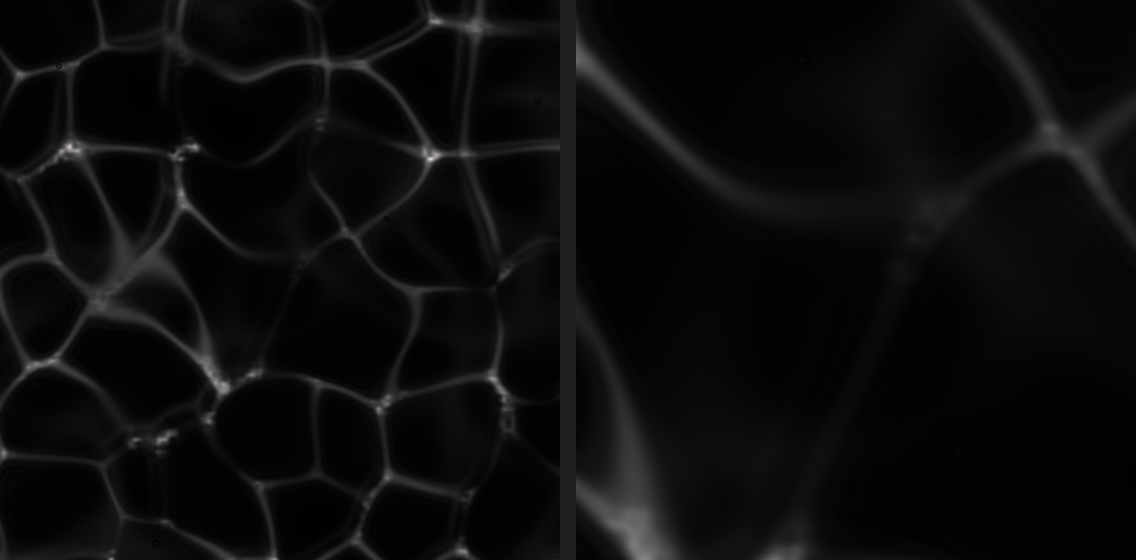
Left: the whole. Right: its middle third, enlarged.
Reproduce this texture procedurally as a WebGL 2 fragment shader.

```glsl
#version 300 es
precision highp float;

uniform vec2 u_resolution;
out vec4 fragColor;

const float CELLS = 5.6;
const float SOFTNESS = 6.6;

vec2 hash2(vec2 p) {
    vec3 q = fract(p.xyx * vec3(0.1031, 0.1030, 0.0973));
    q += dot(q, q.yzx + 33.33);
    return fract((q.xx + q.yz) * q.zy);
}

float noise(vec2 p) {
    vec2 i = floor(p);
    vec2 f = fract(p);
    f = f * f * (3.0 - 2.0 * f);
    float low = mix(hash2(i).x, hash2(i + vec2(1, 0)).x, f.x);
    float high = mix(hash2(i + vec2(0, 1)).x, hash2(i + vec2(1, 1)).x, f.x);
    return mix(low, high, f.y);
}

// Smooth contrast of the noise, from 0 to 1
float patches(vec2 p) {
    return smoothstep(0.2, 0.85, noise(p));
}

vec2 warp(vec2 p, float amount) {
    return p + amount * (vec2(noise(p * 1.3 + 7.0), noise(p * 1.3 + 41.0)) - 0.5);
}

// Soft foam of unequal cells: x = sharp wall, y = wide halo, z = junction
vec3 foam(vec2 p, float seed) {
    vec2 base = floor(p);
    vec2 wide = vec2(0.0);
    vec2 sharp = vec2(0.0);
    vec3 knot = vec3(0.0);
    for (int j = -2; j <= 2; j++) {
        for (int i = -2; i <= 2; i++) {
            vec2 cell = base + vec2(i, j);
            vec2 site = cell + 0.5 + 0.85 * (hash2(cell + seed) - 0.5);
            float d = length(p - site) + 0.3 * hash2(cell + seed + 57.0).x;
            float w = exp(SOFTNESS * (0.5 - d));
            float k = w * w * w;
            float s = k * w;
            wide += vec2(w, w * w);
            sharp += vec2(s, s * s);
            knot += vec3(k, k * k, k * k * k);
        }
    }
    float halo = 2.0 * (1.0 - wide.y / (wide.x * wide.x));
    float wall = 2.0 * (1.0 - sharp.y / (sharp.x * sharp.x));
    float pairs = knot.y / (knot.x * knot.x);
    float triples = knot.z / (knot.x * knot.x * knot.x);
    float junction = 4.5 * (1.0 - 3.0 * pairs + 2.0 * triples);
    return max(vec3(wall, halo, junction), 0.0);
}

// Sparse dust specks: x = dark rim, y = pale centre
vec2 dust(vec2 uv) {
    vec2 marks = vec2(0.0);
    for (int i = 0; i < 16; i++) {
        vec2 centre = hash2(vec2(float(i) * 3.7, 19.0));
        float radius = mix(0.003, 0.006, hash2(vec2(float(i), 83.0)).x);
        float d = length(uv - centre);
        float rim = 1.0 - smoothstep(0.001, 0.003, abs(d - radius));
        float middle = 1.0 - smoothstep(0.0, radius * 0.6, d);
        marks = max(marks, vec2(rim, middle));
    }
    return marks;
}

void main() {
    vec2 uv = gl_FragCoord.xy / min(u_resolution.x, u_resolution.y);
    vec2 p = warp(uv * CELLS + 3.0, 0.4);

    // Walls in focus, with a displaced second outline
    vec3 front = foam(p, 11.0);
    vec3 echo = foam(p + vec2(0.13, -0.08), 11.0);
    float strength = mix(0.015, 0.17, patches(p * 1.4 + 23.0));
    float doubled = 0.075 * patches(p * 1.1 + 71.0);
    float light = min(front.x, 1.0) * strength + echo.x * doubled;

    // Diffraction fringes close to the walls
    float fringe = 0.6 + 0.4 * cos(2.2 * log(max(front.x, 1e-8)));
    light += front.y * front.y * fringe * (0.004 + 0.09 * strength);

    // Bright ragged knots where walls meet
    float streaks = noise(uv * vec2(65.0, 130.0)) + 0.7 * noise(uv * vec2(120.0, 70.0) + 9.0);
    float knot = front.z * mix(0.02, 0.26, patches(p * 1.7 + 5.0));
    light += knot * (0.15 + streaks * streaks);

    // Faint walls out of focus
    vec3 back = foam(warp(uv * CELLS * 0.9 + 60.0, 0.6), 131.0);
    light += back.y * back.y * 0.028 * patches(uv * 5.0 + 90.0);
    light += 0.004 * noise(uv * 7.0);

    vec2 specks = dust(uv);
    light = light * (1.0 - 0.6 * specks.x) + 0.02 * specks.y;

    vec3 colour = vec3(0.008, 0.004, 0.008) + light * vec3(1.0, 0.985, 1.0);
    fragColor = vec4(colour, 1.0);
}
```
